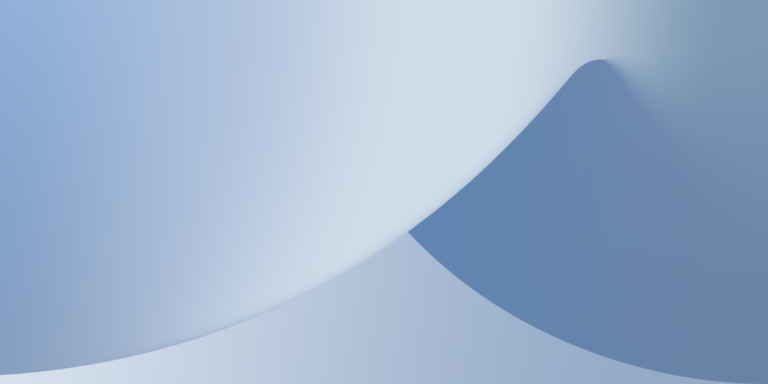
Reproduce this background procedurally as a Shadertoy shader.

```glsl
#define SKY_BLUE    vec3(0.560, 0.690, 0.850)
#define LILAC       vec3(0.695, 0.765, 0.870)
#define PALE        vec3(0.815, 0.862, 0.908)
#define SLATE       vec3(0.490, 0.600, 0.705)
#define PANEL_BLUE  vec3(0.380, 0.520, 0.690)
#define PANEL_GREY  vec3(0.430, 0.530, 0.670)
#define FLOOR_LIGHT vec3(0.860, 0.895, 0.940)
#define FLOOR_DARK  vec3(0.580, 0.665, 0.780)
#define PEAK_X      1.5625
#define PEAK_ROUND  0.15
#define RIM_WIDTH   0.011
#define RIM_SHADE   0.10

float smoothMin(float a, float b, float k) {
    float h = max(k - abs(a - b), 0.0) / k;
    return min(a, b) - 0.25 * k * h * h;
}

// Lower edge of the large sheet: a rising sweep that rounds over at the peak
float foldHeight(float x) {
    float rise = 0.023 + x * (0.061 + 0.234 * x + 0.035 * x * x * x);
    float dx = x - PEAK_X;
    float fall = 0.8695 - 0.9 * dx + 0.9 * dx * dx;
    return smoothMin(rise, fall, PEAK_ROUND);
}

// Upper edge of the pale floor, falling towards the right
float floorHeight(float x) {
    float u = 2.0 - x;
    return u * u * (0.39 + 0.078 * u * u * u * u);
}

// Large sheet: bent bands from blue through lilac to pale, then slate
vec3 sheetColor(vec2 p) {
    float depth = 1.0 - p.y;
    float band = p.x + 0.35 * depth * depth;
    vec3 color = mix(SKY_BLUE, LILAC, smoothstep(-0.1, 0.75, band));
    color = mix(color, PALE, smoothstep(0.58, 1.10, band));
    color -= 0.11 * depth * (1.0 - smoothstep(0.0, 0.7, p.x));
    return mix(color, SLATE, smoothstep(1.32, 1.92, p.x + 0.12 * depth));
}

vec3 panelColor(vec2 p) {
    vec3 color = mix(PANEL_BLUE, PANEL_GREY, smoothstep(1.1, 1.9, p.x));
    return color + 0.04 * (p.y - 0.5) * smoothstep(1.2, 1.9, p.x);
}

vec3 floorColor(vec2 p) {
    return mix(FLOOR_LIGHT, FLOOR_DARK, smoothstep(-0.3, 1.85, p.x - 0.15 * p.y));
}

void mainImage(out vec4 fragColor, in vec2 fragCoord) {
    // Height runs from 0 to 1, width from 0 to 2
    vec2 p = fragCoord / iResolution.xy * vec2(2.0, 1.0);

    float foldGap = foldHeight(p.x) - p.y;
    float floorGap = floorHeight(p.x) - p.y;

    // The fold is crisp up to the peak and melts away beyond it
    float foldSoft = 0.75 * fwidth(foldGap) + 0.9 * max(p.x - PEAK_X - 0.01, 0.0);
    float floorSoft = 0.75 * fwidth(floorGap);

    // Thin shade along the rim of the large sheet
    float slope = (foldHeight(p.x + 0.002) - foldHeight(p.x - 0.002)) / 0.004;
    float rimDistance = max(-foldGap, 0.0) / sqrt(1.0 + slope * slope);
    float rim = exp(-rimDistance / RIM_WIDTH) * smoothstep(0.1, 0.6, p.x)
              * (1.0 - smoothstep(1.40, 1.56, p.x));
    vec3 sheet = sheetColor(p) * (1.0 - RIM_SHADE * rim * vec3(1.2, 1.0, 0.7));

    // Layers below the fold, then the sheet above it
    vec3 below = mix(panelColor(p), floorColor(p),
                     smoothstep(-floorSoft, floorSoft, floorGap));
    vec3 color = mix(sheet, below, smoothstep(-foldSoft, foldSoft, foldGap));

    fragColor = vec4(color, 1.0);
}
```
